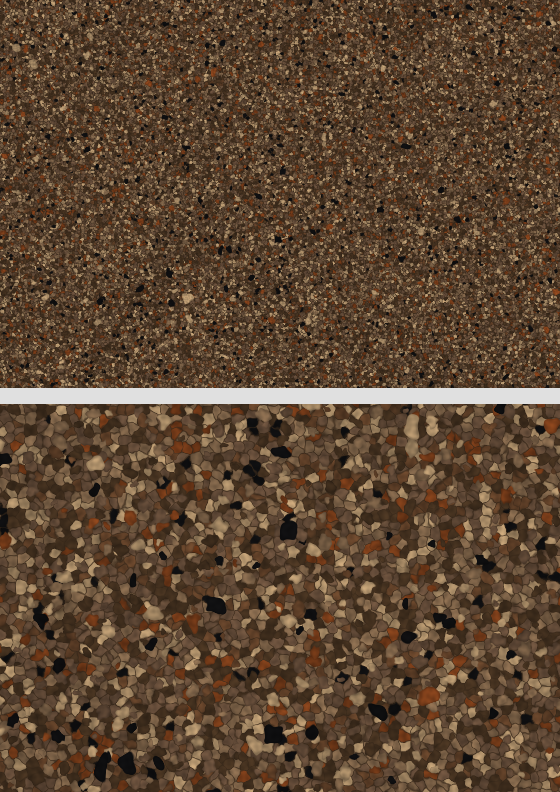
Top, the full canvas; bottom, a detail of the centre.
Reproduce this texture procedurally as a WebGL 1 fragment shader.

```glsl
precision highp float;
// Draws polished brown granite: packed fine grains with scattered black, rust and tan flecks.

uniform vec2 u_resolution;

const vec3 BLACK = vec3(0.055, 0.055, 0.06);
const vec3 UMBER = vec3(0.25, 0.18, 0.115);
const vec3 RUST  = vec3(0.43, 0.215, 0.09);
const vec3 EARTH = vec3(0.36, 0.24, 0.15);
const vec3 BROWN = vec3(0.37, 0.28, 0.21);
const vec3 TAUPE = vec3(0.47, 0.37, 0.27);
const vec3 SAND  = vec3(0.64, 0.53, 0.39);

vec3 hash3(vec2 cell, float seed) {
  vec3 q = fract(vec3(cell.xyx + seed * 17.3) * vec3(0.1031, 0.1030, 0.0973));
  q += dot(q, q.yxz + 33.33);
  return fract((q.xxy + q.yzz) * q.zyx);
}

float cornerSlope(vec2 cell, vec2 offset, float seed) {
  float angle = 6.2832 * hash3(cell, seed).x;
  return dot(vec2(cos(angle), sin(angle)), offset);
}

float gradientNoise(vec2 p, float seed) {
  vec2 i = floor(p);
  vec2 f = p - i;
  vec2 u = f * f * f * (f * (f * 6.0 - 15.0) + 10.0);
  vec2 e = vec2(1.0, 0.0);
  float low = mix(cornerSlope(i, f, seed), cornerSlope(i + e, f - e, seed), u.x);
  float high = mix(cornerSlope(i + e.yx, f - e.yx, seed),
                   cornerSlope(i + 1.0, f - 1.0, seed), u.x);
  return mix(low, high, u.y);
}

vec2 roughen(vec2 p, float scale, float amount, float seed) {
  return p + amount * vec2(gradientNoise(p * scale, seed),
                           gradientNoise(p * scale, seed + 1.0));
}

// Mineral colour of the small grains, chosen by a random value
vec3 fineMineral(float pick) {
  vec3 color = UMBER;
  color = mix(color, BROWN, step(0.20, pick));
  color = mix(color, TAUPE, step(0.44, pick));
  color = mix(color, EARTH, step(0.65, pick));
  color = mix(color, RUST, step(0.75, pick));
  color = mix(color, SAND, step(0.82, pick));
  return mix(color, BLACK, step(0.97, pick));
}

// Mineral colour of the larger flecks
vec3 fleckMineral(float pick) {
  vec3 color = mix(BLACK, RUST * 1.12, step(0.50, pick));
  return mix(color, SAND, step(0.74, pick));
}

// Closely packed angular grains with dark seams
vec3 mosaic(vec2 uv, float cells, float pixel, float seed) {
  vec2 p = roughen(uv * cells, 1.5, 0.3, seed + 5.0);
  vec2 base = floor(p);
  float nearest = 8.0;
  float second = 8.0;
  vec3 id = vec3(0.0);
  for (int y = -1; y <= 1; y++) {
    for (int x = -1; x <= 1; x++) {
      vec2 cell = base + vec2(float(x), float(y));
      vec3 rnd = hash3(cell, seed);
      float d = length(p - cell - rnd.xy);
      second = min(second, max(nearest, d));
      if (d < nearest) {
        nearest = d;
        id = rnd;
      }
    }
  }
  float seam = smoothstep(0.0, 0.12 + pixel * cells, second - nearest);
  vec3 color = fineMineral(id.z) * (0.88 + 0.24 * fract(id.x * 7.0 + id.y * 3.0));
  return mix(UMBER * 0.85, color, 0.3 + 0.7 * seam);
}

// Lays scattered rounded grains over the ground; flecks selects the palette
vec3 scatter(vec3 ground, vec2 uv, float cells, float density, vec2 radii,
             float flecks, float pixel, float seed) {
  vec2 p = roughen(uv * cells, 2.6, 0.22, seed + 5.0);
  vec2 base = floor(p);
  float soft = 0.75 * pixel * cells;
  vec3 color = ground;
  for (int y = -1; y <= 1; y++) {
    for (int x = -1; x <= 1; x++) {
      vec2 cell = base + vec2(float(x), float(y));
      vec3 place = hash3(cell, seed);
      vec3 look = hash3(cell, seed + 2.0);
      float angle = 6.2832 * look.x;
      vec2 axis = vec2(cos(angle), sin(angle));
      vec2 offset = p - cell - mix(vec2(0.15), vec2(0.85), place.xy);
      vec2 turned = vec2(dot(offset, axis), dot(offset, vec2(-axis.y, axis.x)));
      float d = length(turned * vec2(0.9, 1.2));
      float radius = mix(radii.x, radii.y, look.y * look.y);
      float cover = step(place.z, density) * (1.0 - smoothstep(-soft, soft, d - radius));
      vec3 mineral = mix(fineMineral(look.z), fleckMineral(look.z), flecks);
      float rim = smoothstep(0.55, 1.0, d / radius);
      mineral *= (0.9 + 0.22 * fract(look.x * 9.0)) * (1.0 - 0.16 * rim);
      color = mix(color, mineral, cover);
    }
  }
  return color;
}

void main() {
  vec2 uv = gl_FragCoord.xy / u_resolution.y;
  float pixel = 1.0 / u_resolution.y;

  // Grains from fine to coarse
  vec3 color = mosaic(uv, 125.0, pixel, 1.0);
  color = scatter(color, uv, 78.0, 0.50, vec2(0.22, 0.50), 0.0, pixel, 11.0);
  color = scatter(color, uv, 38.0, 0.13, vec2(0.16, 0.36), 1.0, pixel, 23.0);
  color = scatter(color, uv, 15.0, 0.07, vec2(0.10, 0.20), 1.0, pixel, 37.0);

  // Mineral speckle and faint broad mottling
  float speckle = gradientNoise(uv * 190.0, 51.0);
  float mottle = gradientNoise(uv * 5.0, 61.0);
  color *= 1.0 + 0.28 * speckle + 0.07 * mottle;
  gl_FragColor = vec4(clamp(color, 0.0, 1.0), 1.0);
}
```
